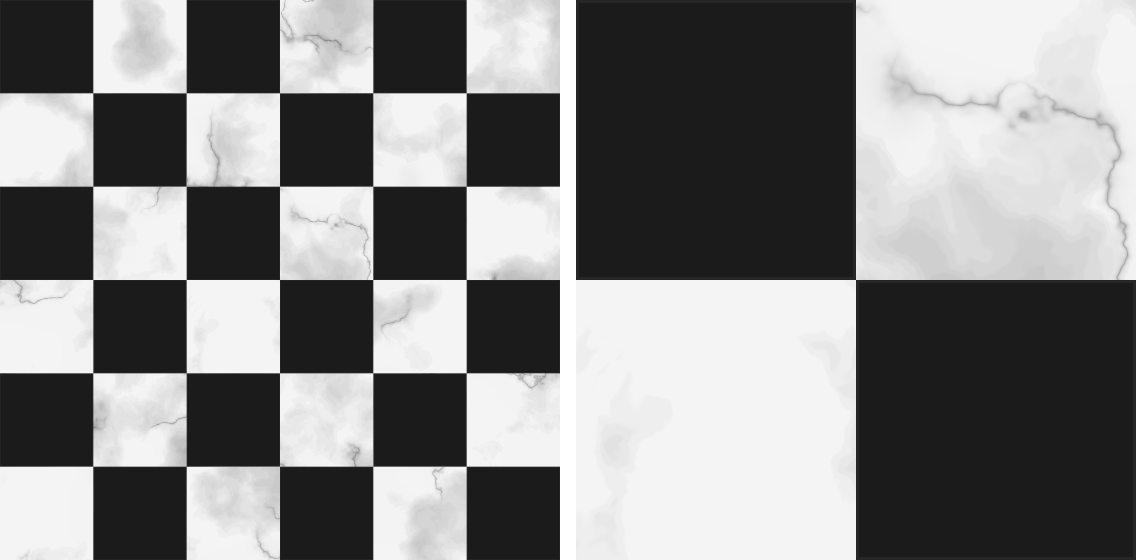
Left, the full canvas; right, a detail of the centre.
Reproduce this pattern procedurally as a WebGL 1 fragment shader.

```glsl
precision highp float;
// Six by six checkerboard of plain black tiles and softly veined white marble tiles.
uniform vec2 u_resolution;

float hash(vec2 p) {
  vec3 q = fract(p.xyx * vec3(0.1031, 0.1030, 0.0973));
  q += dot(q, q.yzx + 33.33);
  return fract((q.x + q.y) * q.z);
}

float valueNoise(vec2 p) {
  vec2 i = floor(p), f = fract(p);
  f = f * f * (3.0 - 2.0 * f);
  return mix(mix(hash(i), hash(i + vec2(1.0, 0.0)), f.x),
             mix(hash(i + vec2(0.0, 1.0)), hash(i + 1.0), f.x), f.y);
}

float fbm(vec2 p) {
  float sum = 0.0, weight = 0.5;
  for (int i = 0; i < 5; i++) {
    sum += weight * valueNoise(p);
    p = p * 2.0 + 17.3;
    weight *= 0.5;
  }
  return sum / 0.97;
}

// Rounds a value into levels joined by soft steps.
float terrace(float v, float levels) {
  float s = v * levels;
  return (floor(s) + smoothstep(0.25, 0.75, fract(s))) / levels;
}

// Brightness of one marble tile; each cell cuts its own piece of stone.
float marble(vec2 local, vec2 cell) {
  vec2 p = local * 1.8 + cell * vec2(19.0, 23.0) + 7.0;
  vec2 warp = vec2(fbm(p * 1.5 + 41.0), fbm(p * 1.5 + 83.0)) - 0.5;

  // Cloudy grey patches
  float cloud = terrace(fbm(p + warp * 0.6), 22.0);
  float tone = 0.955 - 0.52 * max(cloud - 0.455, 0.0);

  // Sparse veins: a thin dark core inside a faint halo
  float d = abs(valueNoise(p * 0.8 + warp * 1.1 + 5.0) - 0.5);
  float presence = smoothstep(0.5, 0.72, valueNoise(p * 0.9 + 61.0));
  return tone - presence * (0.22 * exp(-d * 55.0) + 0.06 * exp(-d * 16.0));
}

void main() {
  vec2 grid = gl_FragCoord.xy / u_resolution * 6.0;
  vec2 pixel = 6.0 / u_resolution;
  vec2 cell = mod(floor(grid), 6.0);

  // Signed distance to the grid lines, alternating from tile to tile
  vec2 side = 0.5 - abs(mod(grid + 0.5, 2.0) - 1.0);
  vec2 parity = clamp(2.0 * side / pixel, -1.0, 1.0);
  float white = 0.5 + 0.5 * parity.x * parity.y;

  // Hairline lighter rim on the black tiles
  float edge = min(abs(side.x), abs(side.y));
  float rim = clamp((0.01 - edge) / max(pixel.x, pixel.y) + 0.5, 0.0, 1.0);
  float black = mix(0.105, 0.15, rim);

  gl_FragColor = vec4(vec3(mix(black, marble(fract(grid), cell), white)), 1.0);
}
```
